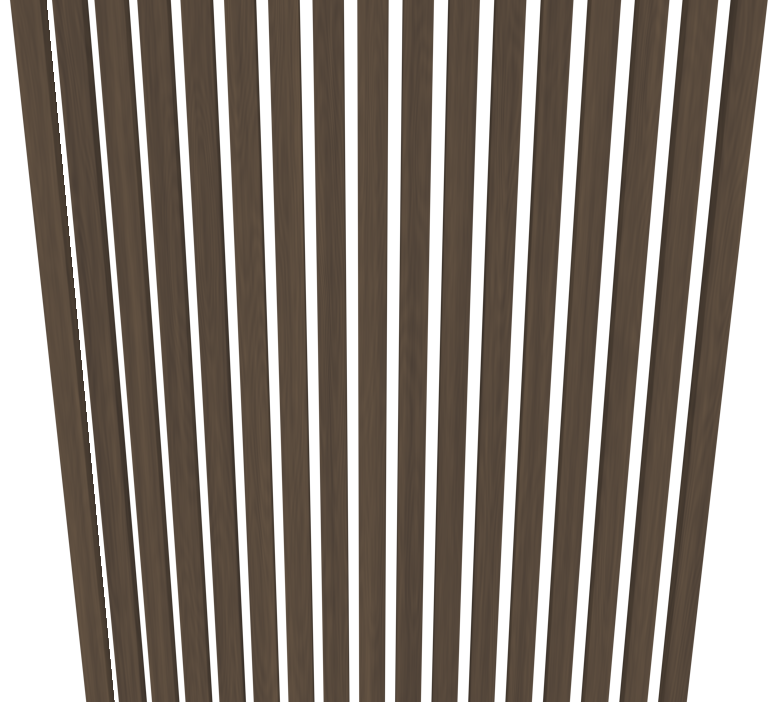
Give the GLSL for this pattern, as a WebGL 1 fragment shader.

```glsl
precision highp float;

uniform vec2 u_resolution;

// Layout as fractions of canvas width; pairs are (bottom, top)
const float SLAT_COUNT = 17.0;
const vec2 FIRST_EDGE = vec2(0.1123, 0.0131);
const vec2 SLAT_STEP = vec2(0.0423, 0.0544);
const float STEP_GROWTH = 0.000265;
const vec2 SLAT_WIDTH = vec2(0.0336, 0.0408);
const vec2 OUTER_WIDENING = vec2(0.0037, 0.0075);
const float GAP_SHARE = 0.13;

const float SIDE_SHARE = 0.20;
const float SIDE_SHADE = 0.80;
const float EDGE_SHADE = 0.16;
const float TONE_VARIATION = 0.26;
const float RING_COUNT = 8.0;

const vec3 BACKGROUND = vec3(1.0);
const vec3 WOOD_DARK = vec3(0.292, 0.245, 0.208);
const vec3 WOOD_LIGHT = vec3(0.380, 0.316, 0.254);

float hash1(float n) {
  return fract(sin(n * 91.345 + 4.7) * 4375.54);
}

vec2 gradientAt(vec2 cell) {
  float angle = 6.28319 * fract(sin(dot(cell, vec2(127.1, 311.7))) * 4375.54);
  return vec2(cos(angle), sin(angle));
}

float gradientNoise(vec2 p) {
  vec2 i = floor(p);
  vec2 f = p - i;
  vec2 w = f * f * f * (f * (f * 6.0 - 15.0) + 10.0);
  float a = dot(gradientAt(i), f);
  float b = dot(gradientAt(i + vec2(1.0, 0.0)), f - vec2(1.0, 0.0));
  float c = dot(gradientAt(i + vec2(0.0, 1.0)), f - vec2(0.0, 1.0));
  float d = dot(gradientAt(i + vec2(1.0)), f - vec2(1.0));
  return mix(mix(a, b, w.x), mix(c, d, w.x), w.y);
}

// Brightness of the veneer: 0 dark, 1 light
float woodTone(vec2 uv, float slat) {
  vec2 seed = vec2(slat * 17.0, slat * 5.3);

  // Contours of a stretched field form long arches and ovals
  float field = gradientNoise(vec2(uv.x * 1.3, uv.y * 2.6) + seed);
  field += 0.10 * gradientNoise(vec2(uv.x * 3.0, uv.y * 9.0) + seed);
  float rings = sin(field * RING_COUNT * 6.28319);
  float figure = mix(0.03, 0.12, hash1(slat + 31.0));

  float heart = gradientNoise(vec2(uv.x * 3.2, uv.y * 0.8) + seed + 40.0);
  float streaks = gradientNoise(vec2(uv.x * 8.0, uv.y * 3.5) + seed + 70.0);
  float pores = gradientNoise(vec2(uv.x * 15.0, uv.y * 22.0) + seed + 90.0);

  float tone = 0.60 + TONE_VARIATION * (hash1(slat) - 0.5);
  return tone + figure * rings + 0.50 * heart + 0.32 * streaks + 0.22 * pores;
}

void main() {
  vec2 p = gl_FragCoord.xy / u_resolution;
  float pixel = 1.0 / u_resolution.x;

  // Invert the quadratic spacing to find the slat index
  float first = mix(FIRST_EDGE.x, FIRST_EDGE.y, p.y);
  float pitch = mix(SLAT_STEP.x, SLAT_STEP.y, p.y);
  float root = sqrt(max(pitch * pitch + 4.0 * STEP_GROWTH * (p.x - first), 0.0));
  float index = (root - pitch) / (2.0 * STEP_GROWTH);
  float slat = clamp(floor(index + GAP_SHARE), 0.0, SLAT_COUNT - 1.0);

  // Slat outline
  float offset = slat / (SLAT_COUNT - 1.0) * 2.0 - 1.0;
  float left = first + slat * (pitch + STEP_GROWTH * slat);
  float width = mix(SLAT_WIDTH.x, SLAT_WIDTH.y, p.y)
              + mix(OUTER_WIDENING.x, OUTER_WIDENING.y, p.y) * offset * offset;
  float x = p.x - left;
  float inside = min(x, width - x);
  float coverage = smoothstep(-0.75 * pixel, 0.75 * pixel, inside);

  // Shaded side face, turned towards the middle of the row
  float u = x / width;
  float fromInner = offset > 0.0 ? u : 1.0 - u;
  float sideWidth = SIDE_SHARE * abs(offset);
  float soft = pixel / width;
  float side = 1.0 - smoothstep(sideWidth - soft, sideWidth + soft, fromInner);
  side *= smoothstep(0.0, 0.2, abs(offset));

  float shade = mix(1.0, SIDE_SHADE, side);
  shade *= 1.0 - EDGE_SHADE * (1.0 - smoothstep(0.0, 0.08, fromInner));

  float tone = clamp(woodTone(vec2(u, p.y), slat), -0.1, 1.15);
  vec3 wood = mix(WOOD_DARK, WOOD_LIGHT, tone) * shade;
  gl_FragColor = vec4(mix(BACKGROUND, wood, coverage), 1.0);
}
```
